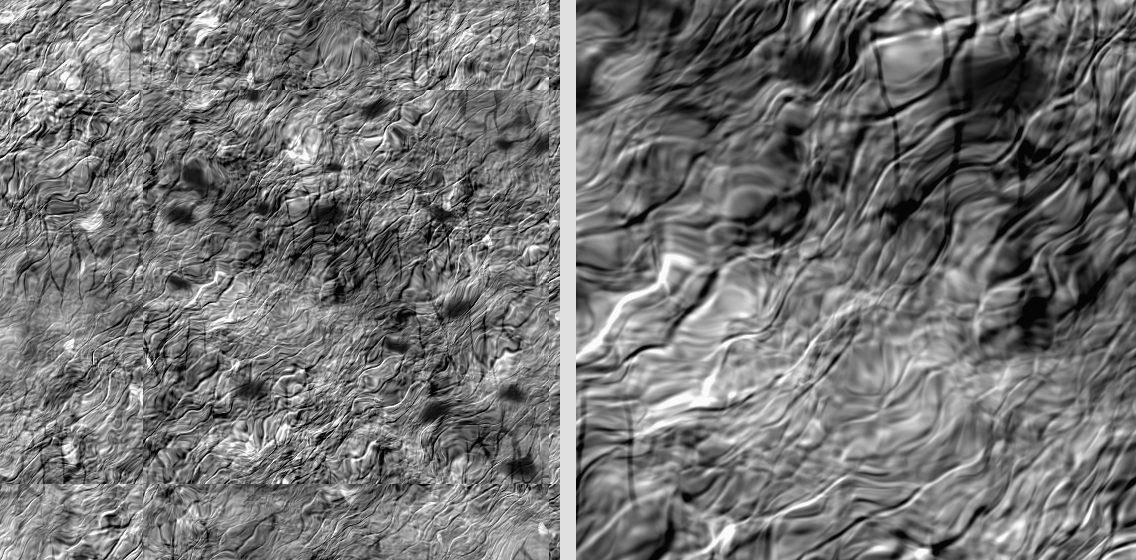
Left: the whole. Right: its middle third, enlarged.
This texture is drawn by a WebGL 2 fragment shader. Its source:

```glsl
#version 300 es
precision highp float;
// Grey chipped rock face with diagonal fractures, dark pits, pale scars and patch seams.

#define BASE_TONE 0.505
#define RELIEF_GAIN 0.098
#define LIGHT_STEP 0.0020
#define STAIN_GAIN 0.11
#define STREAK_GAIN 0.10
#define CRACK_DARK 0.24
#define PIT_SCALE 9.0
#define PIT_CHANCE 0.22
#define SCAR_SCALE 11.0
#define SCAR_CHANCE 0.15

uniform vec2 u_resolution;
out vec4 fragColor;

vec3 hash3(vec2 cell) {
  uvec3 v = uvec3(ivec3(ivec2(floor(cell)), 7));
  v = v * 1664525u + 1013904223u;
  v.x += v.y * v.z; v.y += v.z * v.x; v.z += v.x * v.y;
  v ^= v >> 16u;
  v.x += v.y * v.z; v.y += v.z * v.x; v.z += v.x * v.y;
  return vec3(v >> 8u) / 16777216.0;
}

// Smooth signed noise: randomly weighted bumps, one per cell
float bumps(vec2 p) {
  vec2 cell = floor(p);
  float sum = 0.0;
  for (int y = -1; y <= 1; y++)
  for (int x = -1; x <= 1; x++) {
    vec2 c = cell + vec2(x, y);
    vec3 h = hash3(c);
    vec2 d = c + h.xy - p;
    float k = max(0.0, 1.0 - dot(d, d));
    sum += (2.0 * h.z - 1.0) * k * k;
  }
  return sum;
}

// Cellular noise: x = gap to the border, y = random value of the cell
vec2 cells(vec2 p) {
  vec2 cell = floor(p);
  float near = 9.0, second = 9.0, id = 0.0;
  for (int y = -1; y <= 1; y++)
  for (int x = -1; x <= 1; x++) {
    vec2 c = cell + vec2(x, y);
    vec3 h = hash3(c);
    float d = length(c + h.xy - p);
    if (d < near) { second = near; near = d; id = h.z; }
    else second = min(second, d);
  }
  return vec2(second - near, id);
}

// Soft ellipses scattered over some of the cells
float spots(vec2 p, float chance, vec2 stretch, float radius) {
  vec2 cell = floor(p);
  float mask = 0.0;
  for (int y = -1; y <= 1; y++)
  for (int x = -1; x <= 1; x++) {
    vec2 c = cell + vec2(x, y);
    vec3 h = hash3(c + 57.0);
    float r = radius * mix(0.35, 1.0, hash3(c + 91.0).x);
    float d = length((c + 0.2 + 0.6 * h.xy - p) / stretch) / r;
    mask = max(mask, step(h.z, chance) * (1.0 - smoothstep(0.25, 1.0, d)));
  }
  return mask;
}

// Coordinates along and across the diagonal strike of the rock
vec2 strike(vec2 p) {
  return vec2(p.x + p.y, p.y - p.x) * 0.707;
}

float height(vec2 p) {
  vec2 s = strike(p);
  vec2 slab = cells(s * vec2(15.0, 36.0));
  vec2 chip = cells(s * vec2(48.0, 85.0) + 31.0);
  float h = 0.011 * slab.y * smoothstep(0.0, 0.2, slab.x);
  h += 0.0045 * chip.y * smoothstep(0.0, 0.35, chip.x);
  float freq = 25.0, slope = 0.5;
  for (int i = 0; i < 4; i++) {
    h += bumps(p * freq + float(i) * 17.0) * slope / freq;
    freq *= 2.03;
    slope *= 1.22;
  }
  return h;
}

void main() {
  vec2 uv = gl_FragCoord.xy / u_resolution;

  // Rectangular patches, each with its own piece of rock
  vec2 patchId = step(vec2(0.255, 0.135), uv) + step(vec2(0.98, 0.84), uv);
  float inner = step(length(patchId - 1.0), 0.5);
  vec2 p = uv + patchId * vec2(3.71, 5.23);
  vec2 warp = vec2(bumps(p * 13.0), bumps(p * 13.0 + 40.0));
  vec2 fine = vec2(bumps(p * 45.0 + 9.0), bumps(p * 45.0 + 70.0));
  vec2 q = p + 0.018 * warp + 0.005 * fine;

  // Relief lit from the upper left
  vec2 light = LIGHT_STEP * vec2(-0.55, 0.83);
  float relief = (height(q) - height(q + light)) / LIGHT_STEP;
  float rough = 1.0 + 0.45 * bumps(p * 7.0 + 23.0);
  float tone = BASE_TONE - 0.02 * inner + RELIEF_GAIN * rough * relief;

  // Broad stains and vertical streaks
  tone += STAIN_GAIN * (bumps(p * 4.0) + bumps(q * 11.0 + 5.0) + 0.9 * bumps(q * 29.0));
  float streakArea = smoothstep(-0.1, 0.5, bumps(p * 5.0 + 63.0));
  tone += STREAK_GAIN * streakArea * bumps(p * vec2(85.0, 8.0) + fine * 0.2);

  // Broken cracks, diagonal and upright
  float diagonal = 1.0 - smoothstep(0.02, 0.13, cells(strike(q) * vec2(9.0, 22.0) + 13.0).x);
  float upright = 1.0 - smoothstep(0.02, 0.12, cells((p + 0.004 * fine) * vec2(26.0, 7.0)).x);
  diagonal *= smoothstep(-0.05, 0.4, bumps(p * 14.0 + 81.0));
  upright *= smoothstep(0.1, 0.5, bumps(p * 10.0 + 29.0));
  tone -= CRACK_DARK * max(diagonal, upright);

  // Dark pits in the large patch, ragged pale scars everywhere
  float pit = spots(q * PIT_SCALE, PIT_CHANCE, vec2(1.35, 0.85), 0.4);
  float scar = spots((q + 0.006 * fine) * SCAR_SCALE + 44.0, SCAR_CHANCE, vec2(0.75, 1.2), 0.33);
  tone *= 1.0 - 0.8 * pit * inner;
  tone += 0.36 * smoothstep(0.1, 0.7, scar + 0.25 * fine.x * scar);

  fragColor = vec4(vec3(clamp(tone, 0.02, 0.98)), 1.0);
}
```
